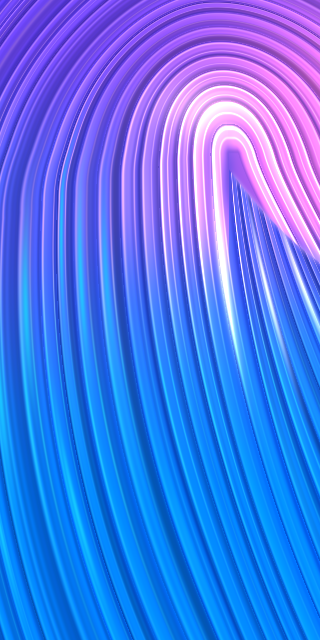
A Shadertoy shader for this background:

```glsl
// Glossy ribbons arching around a pink fold and sweeping down into blue.

float hash(float n) {
    return fract(sin(n * 127.1 + 3.7) * 43758.5453);
}

float noise(float x) {
    float f = fract(x);
    return mix(hash(floor(x)), hash(floor(x) + 1.0), f * f * (3.0 - 2.0 * f));
}

float bell(float x, float center, float width) {
    float t = (x - center) / width;
    return exp(-t * t);
}

// Large colour fields: blue below, indigo above, pink at the right
vec3 baseColor(vec2 p) {
    vec3 blue = mix(vec3(0.01, 0.49, 1.0), vec3(0.13, 0.45, 0.98), smoothstep(0.4, 1.0, p.y));
    vec3 indigo = mix(vec3(0.29, 0.36, 0.98), vec3(0.42, 0.27, 0.97), smoothstep(1.35, 1.9, p.y));
    vec3 color = mix(blue, indigo, smoothstep(0.75, 1.4, p.y + 0.15 * (0.5 - p.x)));
    vec2 d = (p - vec2(1.0, 1.53)) * vec2(1.0, 0.9);
    float pink = exp(-4.8 * dot(d, d)) * smoothstep(1.0, 1.35, p.y);
    return mix(color, vec3(0.92, 0.45, 0.98), min(1.2 * pink, 1.0));
}

// Shades ribbons whose cross coordinate is s
vec3 ribbons(float s, vec2 p, vec3 base) {
    float u = s * 16.0 + 0.05 + 0.25 * sin(s * s * 20.0);
    u += 0.6 * noise(s * 9.0) * smoothstep(0.1, 0.25, s);
    float id = floor(u);
    float f = fract(u);
    float h = hash(id);
    float upper = smoothstep(0.75, 1.35, p.y);
    float body = smoothstep(0.2, 0.8, f) * (1.0 - smoothstep(0.86, 0.97, f));
    float rim = bell(f, 0.85, 0.055);
    float second = bell(f, 0.2 + 0.35 * hash(id + 9.0), 0.045);
    float groove = (bell(f, 0.98, 0.06) + bell(f, 0.08, 0.1)) * (0.4 + 0.8 * hash(id + 21.0));
    float streaks = 0.5 * noise(s * 50.0) + 0.5 * noise(s * 115.0 + 5.0);

    vec3 color = base * (0.8 + 0.16 * body + 0.16 * h + 0.42 * (streaks - 0.4));
    color *= 1.0 - vec3(0.32, 0.28, 0.14) * groove;

    // Reflections that come and go along each ribbon
    vec3 tint = mix(vec3(0.14, 0.80, 1.0), vec3(0.97, 0.70, 1.0), upper);
    float along = 0.35 + 0.65 * bell(p.y, mix(0.2, 1.7, hash(id + 4.0)), 0.4);
    color = mix(color, tint, 0.9 * rim * along);
    color = mix(color, tint, 0.65 * second * along);
    color = mix(color, tint, 0.25 * body * bell(p.y, mix(0.2, 1.8, h), 0.3));

    // Cyan glints on the outer ribbons
    float glint = bell(p.y, mix(0.3, 1.3, hash(id + 13.0)), 0.24) * smoothstep(0.25, 0.45, s);
    color = mix(color, vec3(0.10, 0.83, 1.0), 0.8 * glint * bell(f, 0.68, 0.12));

    // White sheen along the rims of the inner arches
    float sheen = bell(s, 0.08, 0.15) * bell(p.y, 1.48, 0.4);
    color += vec3(0.95, 0.8, 0.5) * sheen * (0.04 + 0.35 * body * streaks + 0.95 * rim + 0.35 * second);
    return color;
}

void mainImage(out vec4 fragColor, in vec2 fragCoord) {
    vec2 p = fragCoord / iResolution.x;
    vec2 q = p - vec2(0.716, 1.52);
    vec3 base = baseColor(p);

    // Crowns lean left
    float top = max(q.y, 0.0);
    float side = q.x + 0.14 * top * top / (top + 0.08);

    // Outer arches turn around a lower centre
    float reach = sqrt(side * side + 0.02) - sqrt(0.02);
    float height = q.y + (side < 0.0 ? 0.35 : 0.12) * reach;
    float squash = mix(0.58, 1.2, smoothstep(0.0, 0.6, length(q)));
    float rise = max(height, 0.0) * squash;
    float slide = 0.5 * (sqrt(q.y * q.y + 0.01) - q.y);
    float arch = length(vec2(max(side - 0.55 * slide, 0.0), rise));

    // Falling arms bend right, and those right of the axis fan out
    float depth = max(-(side < 0.0 ? height : q.y), 0.0);
    float arm = -q.x + depth * (0.14 * depth + 0.04);
    arm /= arm > 0.0 ? 1.0 + 0.15 * depth : 0.32 + 0.75 * depth;
    float left = depth > 0.0 ? arm : length(vec2(side, rise));

    vec3 upperSide = ribbons(arch, p, base);
    vec3 sheetBase = mix(base, vec3(0.22, 0.34, 0.96), 0.85 * smoothstep(0.9, 1.25, p.y));
    vec3 lowerSide = ribbons(left, p, q.x > 0.0 && q.y < 0.0 ? sheetBase : base);

    // White edges on the fanned sheet and the innermost arm
    float fan = bell(arm, -0.12, 0.012) + 0.8 * bell(arm, -0.30, 0.014);
    lowerSide += vec3(0.8, 0.75, 0.6) * fan * bell(q.y, -0.42, 0.22);
    lowerSide += vec3(0.8, 0.75, 0.5) * bell(left, 0.05, 0.013) * bell(q.y, -0.36, 0.25);

    // Diagonal fold between the pink arches and the blue sheet
    float fold = q.y + 0.05 + 1.35 * q.x - 1.15 * q.x * q.x;
    float above = smoothstep(-0.004, 0.004, fold) * step(0.0, side);
    vec3 color = mix(lowerSide, upperSide, above);
    float seam = bell(fold, 0.0, 0.012) * smoothstep(0.0, 0.02, q.x);
    color = mix(color, vec3(0.75, 0.60, 1.0), 0.5 * seam);

    // Violet stem inside the smallest arch
    float stem = bell(q.x, -0.005, 0.022) * bell(q.y, -0.09, 0.12);
    color = mix(color, vec3(0.40, 0.32, 0.90), 0.7 * stem);

    // Soft light over the crown
    vec2 crown = (q - vec2(-0.07, 0.14)) / vec2(0.14, 0.09);
    color += vec3(0.34, 0.32, 0.12) * exp(-dot(crown, crown));

    fragColor = vec4(clamp(color, 0.0, 1.0), 1.0);
}
```
